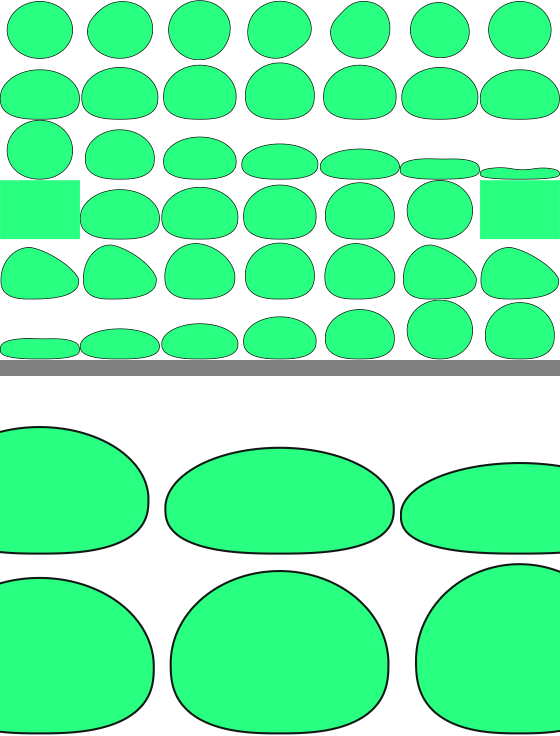
Top, the full canvas; bottom, a detail of the centre.
A Shadertoy shader for this pattern:

```glsl
// A 7 x 6 sheet of soft green blobs that wobble, settle, flatten and lean from cell to cell.
// Each blob is an asymmetric superellipse; dividing its implicit value by its numeric
// gradient gives a distance used for the fill and the thin dark outline.

const int COLUMNS = 7;
const int ROWS = 6;
const vec2 CELL = vec2(110.0, 82.4);      // cell size; all lengths below share this unit
const float CENTER_X = 54.8;
const float BASELINE = 0.8;               // gap below a resting blob
const float OUTLINE_WIDTH = 0.95;
const vec3 FILL = vec3(0.16, 1.0, 0.50);
const vec3 INK = vec3(0.06, 0.10, 0.08);
const vec3 PAPER = vec3(1.0);

// Blob height at each stage of the full flattening.
const float FLAT_HEIGHT[7] = float[7](81.0, 68.0, 58.0, 48.5, 41.5, 28.5, 16.5);

// Floating blobs: half width, half height, dent angle, dent depth.
const vec4 WOBBLE[7] = vec4[7](
    vec4(45.0, 39.2, 0.0, 0.0),
    vec4(45.0, 39.0, 2.4, 0.08),
    vec4(43.0, 40.4, -0.3, 0.04),
    vec4(43.5, 39.5, -0.9, 0.12),
    vec4(41.0, 39.0, 2.4, 0.14),
    vec4(40.5, 38.0, 0.8, 0.06),
    vec4(43.0, 39.2, 0.0, 0.0));

// Length in the n-norm: n = 2 is round, larger is boxier, smaller is straighter.
float normLength(vec2 p, float n) {
    p = max(abs(p), 1e-5);
    return pow(pow(p.x, n) + pow(p.y, n), 1.0 / n);
}

// Ellipse with one side pressed in and the neighbouring side pushed out.
float floatingBlob(vec2 p, vec4 shape) {
    vec2 q = (p - vec2(CENTER_X, 0.5 * CELL.y)) / shape.xy;
    vec2 ray = normalize(q + 1e-5);
    vec2 dent = vec2(cos(shape.z), sin(shape.z));
    float pressed = pow(max(dot(ray, dent), 0.0), 6.0);
    float pushed = pow(max(dot(ray, vec2(dent.y, -dent.x)), 0.0), 6.0);
    return length(q) / (1.0 - shape.w * (pressed - 0.5 * pushed)) - 1.0;
}

// Blob resting on the baseline: flat underside, optional lean and sagging crown.
float restingBlob(vec2 p, float halfWidth, float height, float stage, float lean) {
    float contact = min(stage, 1.0);
    float waist = height * mix(0.49, 0.43 - 0.06 * lean, contact);
    float peak = -14.0 * lean;
    vec2 q = p - vec2(CENTER_X, BASELINE + waist);

    float sag = 0.05 * step(4.5, stage) + 0.55 * step(5.5, stage);
    float crown = q.x - 4.0;
    if (q.y > 0.0) q.y *= 1.0 + sag * exp(-crown * crown / 300.0);

    q.x -= peak;
    float side = q.x > 0.0 ? halfWidth - peak : halfWidth + peak;
    float rise = q.y > 0.0 ? height - waist : waist;
    float roundness = stage > 4.5 ? 2.9 : 2.0;
    if (q.x > 0.0) roundness -= 0.6 * lean;
    if (q.y < 0.0) roundness = mix(2.1, 2.6, contact);
    return normLength(q / vec2(side, rise), roundness) - 1.0;
}

// Selects the pose of a cell; the result is negative inside the blob.
float blob(vec2 p, ivec2 cell) {
    if (cell.y == 0) return floatingBlob(p, WOBBLE[cell.x]);

    float fromMiddle = abs(float(cell.x) - 3.0);
    if (cell.y == 4) {
        float t = fromMiddle / 3.0;
        float stretch = 6.0 * t * t;
        return restingBlob(p, 47.5 + stretch, 77.0 - stretch, 1.0, smoothstep(0.0, 0.8, t));
    }

    int stage = abs(5 - cell.x);
    if (cell.y == 1) stage = 1 + int(fromMiddle);
    if (cell.y == 2) stage = cell.x;
    bool flattens = cell.y == 2 || (cell.y == 5 && cell.x < 6);
    float k = float(stage);
    float height = flattens ? FLAT_HEIGHT[stage] : 80.7 - 3.15 * k;
    return restingBlob(p, min(45.0 + 2.45 * k, 54.4), height, flattens ? k : min(k, 4.0), 0.0);
}

float blobDistance(vec2 p, ivec2 cell) {
    vec2 h = vec2(0.15, 0.0);
    vec2 slope = vec2(blob(p + h.xy, cell) - blob(p - h.xy, cell),
                      blob(p + h.yx, cell) - blob(p - h.yx, cell)) / (2.0 * h.x);
    return blob(p, cell) / max(length(slope), 1e-3);
}

float boxDistance(vec2 p, vec2 halfSize) {
    vec2 d = abs(p) - halfSize;
    return max(d.x, d.y);
}

void mainImage(out vec4 fragColor, in vec2 fragCoord) {
    // Rows count downward from the top edge.
    float pixel = CELL.x * float(COLUMNS) / iResolution.x;
    vec2 sheet = vec2(fragCoord.x, iResolution.y - fragCoord.y) * pixel;
    ivec2 cell = ivec2(floor(sheet / CELL));
    vec2 p = mod(sheet, CELL);
    p.y = CELL.y - p.y;

    vec3 color = PAPER;
    if (cell.x < COLUMNS && cell.y < ROWS) {
        // The two outer cells of the fourth row are solid, unoutlined blocks.
        bool block = cell.y == 3 && (cell.x == 0 || cell.x == COLUMNS - 1);
        float d = block ? boxDistance(p - 0.5 * CELL, 0.5 * CELL - vec2(0.2, 0.7))
                        : blobDistance(p, cell);
        float aa = 0.5 * pixel;
        color = mix(color, FILL, 1.0 - smoothstep(-aa, aa, d));
        float line = clamp((0.5 * OUTLINE_WIDTH + aa - abs(d)) / pixel, 0.0, 1.0);
        if (!block) color = mix(color, INK, line);
    }
    fragColor = vec4(color, 1.0);
}
```
